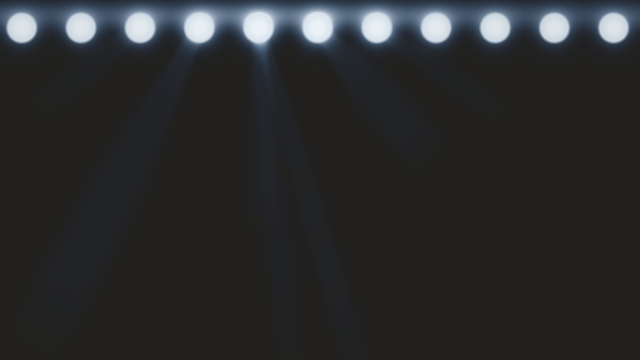
This background is drawn by a Shadertoy shader. Its source:

```glsl
// A row of stage lamps with a cool haze and faint light beams in a dark hall.

const vec3 HALL = vec3(0.130, 0.127, 0.118);
const vec3 LAMP = vec3(0.91, 0.935, 0.955);
const float LAMP_COUNT = 11.0;
const float FIRST_X = 0.0605;
const float SPACING = 0.1644;
const float LAMP_Y = 0.9225;
const float LAMP_RADIUS = 0.0415;
const int BEAM_COUNT = 7;

vec2 hashGradient(vec2 cell) {
    vec2 h = vec2(dot(cell, vec2(127.1, 311.7)), dot(cell, vec2(269.5, 183.3)));
    return 2.0 * fract(sin(h) * 43758.5) - 1.0;
}

float gradientNoise(vec2 p) {
    vec2 i = floor(p), f = fract(p);
    vec2 u = f * f * (3.0 - 2.0 * f);
    vec2 e = vec2(1.0, 0.0);
    float a = dot(hashGradient(i), f);
    float b = dot(hashGradient(i + e.xy), f - e.xy);
    float c = dot(hashGradient(i + e.yx), f - e.yx);
    float d = dot(hashGradient(i + e.xx), f - e.xx);
    return mix(mix(a, b, u.x), mix(c, d, u.x), u.y);
}

vec2 lampCentre(float index) {
    return vec2(FIRST_X + index * SPACING, LAMP_Y);
}

// Soft shaft: quickly widens, then keeps its width and fades at the far end.
float beam(vec2 p, vec2 origin, vec2 target, float halfWidth) {
    vec2 axis = target - origin;
    float reach = length(axis);
    vec2 dir = axis / reach;
    vec2 q = p - origin;
    float along = dot(q, dir);
    float across = abs(q.x * dir.y - q.y * dir.x);
    float t = along / reach;
    float width = mix(0.02, halfWidth, smoothstep(-0.1, 0.6, t));
    float body = 1.0 - smoothstep(0.45 * width, 1.2 * width, across);
    float ends = smoothstep(0.0, 0.03, along) * (1.0 - smoothstep(0.75, 1.08, t));
    return body * ends * (1.0 + 5.0 * exp(-along / 0.07));
}

float allBeams(vec2 p) {
    // Lamp index, target x, target y, half width
    vec4 shape[BEAM_COUNT] = vec4[](
        vec4(2.0, 0.10, 0.70, 0.050),
        vec4(3.0, 0.10, 0.05, 0.090),
        vec4(4.0, 0.73, 0.36, 0.045),
        vec4(4.0, 0.81, -0.04, 0.042),
        vec4(4.0, 1.00, -0.04, 0.042),
        vec4(5.0, 1.20, 0.56, 0.072),
        vec4(6.0, 1.40, 0.68, 0.040));
    float strength[BEAM_COUNT] = float[](0.014, 0.030, 0.020, 0.022, 0.028, 0.030, 0.016);
    float light = 0.0;
    for (int i = 0; i < BEAM_COUNT; i++) {
        vec4 s = shape[i];
        light += strength[i] * beam(p, lampCentre(s.x), s.yz, s.w);
    }
    return light;
}

// Haze along the row, strongest around the middle lamps.
float rowHaze(vec2 p, float middle) {
    float offset = (p.y - 0.957) / 0.038;
    return (0.24 + 0.16 * middle) * exp(-offset * offset);
}

// Dim light stays blue; bright light tends to white.
vec3 lightColour(float amount) {
    return pow(vec3(max(amount, 0.0)), vec3(1.75, 1.3, 1.0)) * vec3(1.1, 1.0, 1.0);
}

void mainImage(out vec4 fragColor, in vec2 fragCoord) {
    vec2 p = fragCoord / iResolution.y;
    p.x += 0.5 * (16.0 / 9.0 - iResolution.x / iResolution.y);
    float pixel = 1.0 / iResolution.y;

    // Nearest lamp in the row
    float index = clamp(round((p.x - FIRST_X) / SPACING), 0.0, LAMP_COUNT - 1.0);
    float edge = length(p - lampCentre(index)) - LAMP_RADIUS;
    float side = (p.x - 0.80) / 0.45;
    float middle = exp(-side * side);

    // Haze, halos and beams
    float dust = 1.0 + 0.2 * gradientNoise(p * vec2(9.0, 5.0));
    float glow = rowHaze(p, middle) * dust;
    glow += (0.24 + 0.18 * middle) * exp(-max(edge, 0.0) / 0.016);
    glow += allBeams(p) * dust;
    vec3 colour = HALL + lightColour(glow);

    // Lamp discs, a little cooler toward the rim and the row's ends
    float rim = smoothstep(-LAMP_RADIUS, 0.0, edge);
    vec3 disc = LAMP * (0.95 + 0.07 * middle) - vec3(0.08, 0.06, 0.04) * rim * rim;
    float softness = 0.0025 + pixel;
    colour = mix(colour, disc, 1.0 - smoothstep(-softness, softness, edge));

    fragColor = vec4(clamp(colour, 0.0, 1.0), 1.0);
}
```
